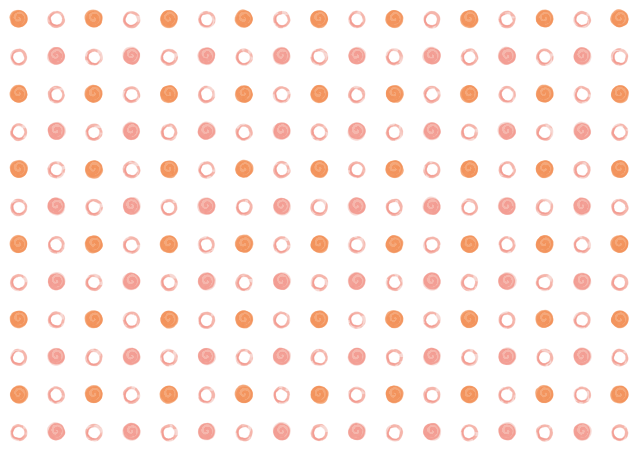
A Shadertoy shader for this pattern:

```glsl
// Watercolour dots: a grid of orange and pink swirled discs alternating with pink rings.

#define COLUMNS 17.04
#define DISC_RADIUS 0.236
#define RING_OUTER 0.228
#define RING_INNER 0.148
#define ROUGHNESS 0.022
#define DRIFT 0.016
#define SWIRL_GAP 0.150
#define PINK vec3(0.95, 0.60, 0.56)
#define PINK_MID vec3(0.96, 0.71, 0.67)
#define PINK_PALE vec3(0.97, 0.85, 0.83)
#define ORANGE vec3(0.95, 0.57, 0.35)
#define ORANGE_MID vec3(0.96, 0.66, 0.48)

float hash(vec2 p) {
    vec3 h = fract(p.xyx * 0.1031);
    h += dot(h, h.yzx + 33.33);
    return fract((h.x + h.y) * h.z);
}

vec2 hash2(vec2 p) {
    return vec2(hash(p), hash(p + 47.0));
}

float noise(vec2 p) {
    vec2 i = floor(p), f = fract(p);
    f = f * f * (3.0 - 2.0 * f);
    return mix(mix(hash(i), hash(i + vec2(1, 0)), f.x),
               mix(hash(i + vec2(0, 1)), hash(i + vec2(1, 1)), f.x), f.y);
}

// Distance to a circle with a hand-painted, uneven outline
float roughCircle(vec2 p, float radius, vec2 seed) {
    vec2 dir = p / max(length(p), 1e-4);
    float wobble = noise(dir * 1.6 + seed) - 0.5 + 0.3 * (noise(dir * 5.0 + seed) - 0.5);
    return length(p) - radius - ROUGHNESS * wobble;
}

float coverage(float dist, float soft) {
    return 1.0 - smoothstep(-soft, soft, dist);
}

vec3 paintDisc(vec3 paper, vec2 p, vec2 seed, vec3 dark, vec3 mid, vec3 pale, float soft) {
    vec2 drift = (hash2(seed) - 0.5) * 2.0 * DRIFT;

    // Pale wash showing past the body on one side
    vec3 color = mix(paper, pale, coverage(roughCircle(p - drift, DISC_RADIUS, seed), soft));

    // Body with a curling, lighter brush stroke
    float radius = length(p - vec2(0.0, 0.02));
    float angle = atan(p.y - 0.02, p.x);
    float curl = cos(6.2832 * radius / SWIRL_GAP + angle - 1.2 + 0.8 * hash(seed + 9.0));
    float grain = noise(p * 16.0 + seed) - 0.5;
    float stroke = smoothstep(0.0, 0.5, curl + 0.9 * grain);
    stroke *= 1.0 - smoothstep(0.15, 0.20, radius);
    vec3 body = mix(dark, mid, clamp(0.9 * stroke + 0.25 * grain + 0.1, 0.0, 1.0));
    float bodyDist = roughCircle(p + 0.4 * drift, DISC_RADIUS - 0.012, seed + 5.0);
    return mix(color, body, 0.95 * coverage(bodyDist, soft));
}

vec3 paintRing(vec3 paper, vec2 p, vec2 seed, float soft) {
    vec2 drift = (hash2(seed + 3.0) - 0.5) * DRIFT;
    float outer = roughCircle(p, RING_OUTER, seed);
    float inner = roughCircle(p - drift, RING_INNER, seed + 11.0);

    // Wash that fades unevenly around the ring
    float grain = noise(p * 11.0 + seed);
    vec3 wash = mix(PINK_MID, PINK_PALE, smoothstep(0.45, 0.8, grain));
    vec3 color = mix(paper, wash, coverage(max(outer, -inner), soft));

    // Darker stroke hugging the hole, strongest at the lower left
    float lean = dot(p / max(length(p), 1e-4), normalize(vec2(-0.8, -0.6)));
    float halfWidth = 0.015 + 0.010 * lean;
    float line = abs(inner - 0.026) - halfWidth;
    float strength = smoothstep(-0.9, 0.3, lean + 0.8 * (grain - 0.5));
    return mix(color, PINK, 0.9 * strength * coverage(line, soft));
}

void mainImage(out vec4 fragColor, in vec2 fragCoord) {
    // Square cells counted from the upper left corner
    vec2 grid = vec2(fragCoord.x, iResolution.y - fragCoord.y) * COLUMNS / iResolution.x;
    vec2 cell = floor(grid);
    vec2 p = (fract(grid) - 0.5) * vec2(1, -1);
    vec2 seed = floor(hash2(cell + 1.0) * 90.0) + 0.37;
    float soft = max(0.75 * COLUMNS / iResolution.x, 0.006);

    // Checkerboard of discs and rings; disc colour changes by row
    bool isDisc = mod(cell.x + cell.y, 2.0) < 0.5;
    bool isOrange = mod(cell.y, 2.0) < 0.5;
    vec3 color = vec3(1.0);
    if (!isDisc) {
        color = paintRing(color, p + vec2(0.0, 0.02), seed, soft);
    } else if (isOrange) {
        color = paintDisc(color, p, seed, ORANGE, ORANGE_MID, ORANGE_MID, soft);
    } else {
        color = paintDisc(color, p - vec2(0.0, 0.01), seed, PINK, PINK_MID, PINK_PALE, soft);
    }
    fragColor = vec4(color, 1.0);
}
```
